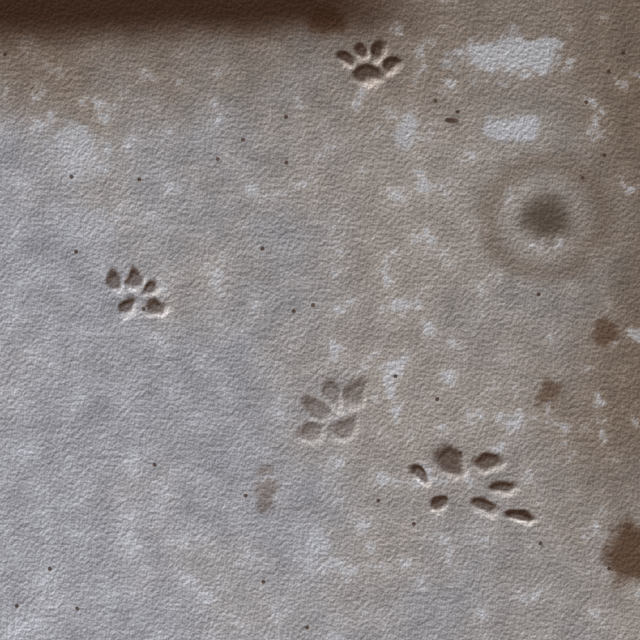
Reproduce this texture procedurally as a WebGL 2 fragment shader.

```glsl
#version 300 es
precision highp float;
#define GRAIN_SCALE 150.0
#define GRAIN_RELIEF 0.20
#define LUMP_RELIEF 0.20
#define MOTTLE 0.13
#define EDGE_WARP 0.007
#define PIT_SHADE 0.62
#define SHADOW_SHADE 0.55
#define RIM_LIGHT 0.26
#define LIGHT_DIR vec2(-0.42, 0.91)
#define CAST_LENGTH 0.009

uniform vec2 u_resolution;
out vec4 fragColor;

const vec3 COOL_STONE = vec3(0.61, 0.61, 0.635);
const vec3 WARM_STONE = vec3(0.56, 0.53, 0.51);
const vec3 EARTH = vec3(0.40, 0.34, 0.29);
const vec3 UMBER = vec3(0.20, 0.125, 0.085);
const vec3 PIT_BROWN = vec3(0.22, 0.155, 0.12);
const vec3 CHALK = vec3(0.70, 0.71, 0.74);

float hash(vec2 p) {
    vec3 q = fract(vec3(p.xyx) * 0.1031);
    q += dot(q, q.yzx + 33.33);
    return fract((q.x + q.y) * q.z);
}

float cornerSlope(vec2 cell, vec2 offset) {
    float a = 6.2832 * hash(cell + 57.0);
    return dot(vec2(cos(a), sin(a)), offset);
}

float gradNoise(vec2 p) {
    vec2 i = floor(p), f = fract(p), e = vec2(0.0, 1.0);
    vec2 u = f * f * f * (f * (f * 6.0 - 15.0) + 10.0);
    float low = mix(cornerSlope(i, f), cornerSlope(i + e.yx, f - e.yx), u.x);
    float high = mix(cornerSlope(i + e, f - e), cornerSlope(i + 1.0, f - 1.0), u.x);
    return 1.4 * mix(low, high, u.y);
}

float fbm(vec2 p) {
    float sum = 0.0, amp = 0.5;
    for (int i = 0; i < 5; i++) {
        sum += amp * gradNoise(p);
        p = mat2(1.6, 1.2, -1.2, 1.6) * p + 7.3;
        amp *= 0.55;
    }
    return sum;
}

// Normalised distance to a turned ellipse: 1 on its edge
float ellipse(vec2 p, vec2 radius, float angle) {
    float c = cos(angle), s = sin(angle);
    return length(vec2(c * p.x + s * p.y, c * p.y - s * p.x) / radius);
}

float pit(vec2 p, vec2 radius, float angle) {
    return smoothstep(1.15, 0.5, ellipse(p, radius, angle));
}

// Soft stain with a ragged edge
float stain(vec2 p, vec2 center, vec2 radius, float ragged) {
    return smoothstep(1.2, 0.5, ellipse(p - center, radius, 0.0) + ragged);
}

// Four toes on an arc around one pad
float paw(vec2 p, vec2 pad, float arc, float heading, float spread, vec2 padSize) {
    float depth = pit(p - pad, padSize, heading - 1.57);
    for (int i = 0; i < 4; i++) {
        float a = heading + (1.5 - float(i)) * spread;
        vec2 toe = pad + arc * vec2(cos(a), sin(a));
        depth = max(depth, pit(p - toe, arc * vec2(0.46, 0.32), a));
    }
    return depth;
}

// Two overlapping prints inside the wide basin
float doublePrint(vec2 p) {
    float d = pit(p - vec2(0.703, 0.280), vec2(0.033, 0.025), -0.8);
    d = max(d, pit(p - vec2(0.656, 0.262), vec2(0.022, 0.013), -0.6));
    d = max(d, pit(p - vec2(0.763, 0.280), vec2(0.027, 0.017), 0.1));
    d = max(d, pit(p - vec2(0.785, 0.241), vec2(0.027, 0.013), 0.1));
    d = max(d, pit(p - vec2(0.684, 0.215), vec2(0.016, 0.011), -0.4));
    d = max(d, pit(p - vec2(0.757, 0.211), vec2(0.029, 0.014), -0.35));
    return max(d, pit(p - vec2(0.811, 0.196), vec2(0.026, 0.010), -0.1));
}

float cavity(vec2 p) {
    float d = paw(p, vec2(0.573, 0.887), 0.039, 1.47, 0.73, vec2(0.025, 0.018));
    d = max(d, 0.85 * paw(p, vec2(0.198, 0.522), 0.045, 1.01, 0.66, vec2(0.013, 0.020)));
    d = max(d, 0.62 * paw(p, vec2(0.540, 0.334), 0.055, 2.29, 0.66, vec2(0.030, 0.019)));
    d = max(d, 0.95 * doublePrint(p));
    return max(d, 0.24 * pit(p - vec2(0.736, 0.241), vec2(0.108, 0.066), -0.25));
}

float surface(vec2 p) {
    return GRAIN_RELIEF * (gradNoise(p * GRAIN_SCALE) + 0.6 * gradNoise(p * GRAIN_SCALE * 1.9))
         + LUMP_RELIEF * fbm(p * vec2(19.0, 26.0));
}

void main() {
    vec2 p = gl_FragCoord.xy / u_resolution;
    float broad = fbm(p * 4.0), fine = fbm(p * 22.0 + 9.0);
    vec2 warped = p + EDGE_WARP * vec2(gradNoise(p * 38.0), gradNoise(p * 38.0 + 31.0));

    // Stone: cool lower left, earthy right side and top
    float warmth = smoothstep(0.1, 0.75, p.x * 0.6 + p.y * 0.4 + broad * 0.4);
    vec3 col = mix(COOL_STONE, WARM_STONE, warmth);
    col = mix(col, EARTH, 0.8 * smoothstep(0.78, 1.04, p.x + broad * 0.12) * smoothstep(0.0, 0.4, p.y));
    col = mix(col, EARTH, 0.75 * smoothstep(0.74, 0.97, p.y + broad * 0.1) * (1.0 - 0.5 * p.x));
    col *= 1.0 + MOTTLE * (broad + 1.3 * fine);

    // Chalky bloom, scattered and in a few larger smears
    float ragged = 1.3 * fine + 0.5 * broad;
    float chalk = 0.6 * smoothstep(0.20, 0.50, fine + 0.3 * broad);
    chalk = max(chalk, 0.7 * stain(p, vec2(0.795, 0.908), vec2(0.090, 0.035), ragged));
    chalk = max(chalk, 0.7 * stain(p, vec2(0.805, 0.800), vec2(0.045, 0.020), ragged));
    chalk = max(chalk, 0.6 * stain(p, vec2(0.640, 0.800), vec2(0.022, 0.045), ragged));
    chalk = max(chalk, 0.6 * stain(p, vec2(0.125, 0.760), vec2(0.050, 0.045), ragged));
    chalk = max(chalk, 0.4 * stain(p, vec2(0.143, 0.648), vec2(0.045, 0.028), ragged));
    chalk = max(chalk, 0.6 * stain(p, vec2(0.495, 0.150), vec2(0.022, 0.030), ragged));
    col = mix(col, CHALK, chalk * (1.0 - 0.8 * smoothstep(0.85, 0.97, p.y) * step(p.x, 0.6)));

    // Ringed hollow
    float ringDist = length(p - vec2(0.853, 0.660)) + 0.012 * fine;
    col = mix(col, EARTH, 0.45 * exp(-pow((ringDist - 0.088) / 0.018, 2.0)));
    col = mix(col, EARTH * 0.75, 0.85 * smoothstep(0.055, 0.010, ringDist));

    // Brown stains
    float brown = 0.55 * stain(p, vec2(0.945, 0.478), vec2(0.024), ragged);
    brown = max(brown, 0.5 * stain(p, vec2(0.856, 0.379), vec2(0.020, 0.026), ragged));
    brown = max(brown, 0.3 * stain(p, vec2(0.417, 0.240), vec2(0.020, 0.033), ragged));
    brown = max(brown, 0.75 * stain(p, vec2(0.980, 0.135), vec2(0.038, 0.050), ragged * 0.5));
    brown = max(brown, 0.75 * stain(p, vec2(0.513, 0.969), vec2(0.033, 0.024), ragged * 0.5));
    col = mix(col, vec3(0.29, 0.20, 0.14), brown);

    // Shadow along the top
    float topShade = smoothstep(0.915, 0.985, p.y + 0.03 * broad) * smoothstep(0.72, 0.48, p.x);
    col = mix(col, UMBER, 0.88 * topShade);

    // Prints: brown floors, shaded upper walls, lit lower rims
    float depth = cavity(warped);
    float wall = depth - cavity(warped + LIGHT_DIR * CAST_LENGTH);
    col = mix(col, PIT_BROWN, clamp(PIT_SHADE * depth * depth + SHADOW_SHADE * max(wall, 0.0), 0.0, 0.92));
    col += RIM_LIGHT * max(-wall, 0.0) * vec3(1.0, 0.96, 0.92);

    // Sparse pinholes
    vec2 cell = floor(p * 30.0), spot = fract(p * 30.0) - 0.5;
    spot -= 0.6 * (vec2(hash(cell), hash(cell + 19.0)) - 0.5);
    float hole = step(0.96, hash(cell + 83.0)) * smoothstep(0.13, 0.05, length(spot));
    hole = max(hole, pit(warped - vec2(0.707, 0.810), vec2(0.009, 0.006), 0.0));
    col = mix(col, PIT_BROWN, 0.7 * hole);

    // Rough grain under raking light
    float relief = surface(p) - surface(p + LIGHT_DIR * 0.0025);
    col *= 1.0 + clamp(relief, -0.3, 0.3);
    fragColor = vec4(clamp(col, 0.0, 1.0), 1.0);
}
```
